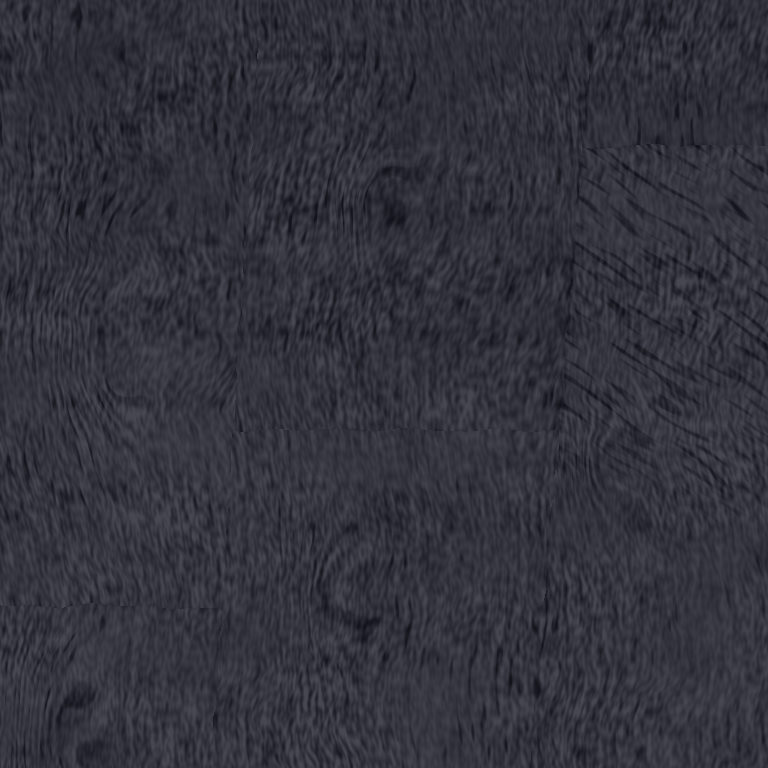
Give the GLSL for this texture, as a Shadertoy shader.

```glsl
// Dark blue-grey stained oak planks with fine grain, knots and saw marks.
#define MID_COLOR vec3(0.192, 0.193, 0.232)
#define GRAIN_FREQ vec2(118.0, 20.0)
#define FIBER_FREQ vec2(205.0, 75.0)
#define GRAIN_CONTRAST 0.085
#define FIBER_CONTRAST 0.105
#define PORE_DEPTH 0.075
#define CLOUD_CONTRAST 0.028
#define RING_FREQ 72.0
#define RING_CONTRAST 0.024
#define SAW_DEPTH 0.085
#define SEAM_WIDTH 0.003
#define KNOT_COUNT 5

const float TAU = 6.2831853;

float hash(vec2 p) {
    vec3 q = fract(p.xyx * vec3(0.1031, 0.1030, 0.0973));
    q += dot(q, q.yzx + 33.33);
    return fract((q.x + q.y) * q.z);
}

float cornerSlope(vec2 cell, vec2 offset) {
    float angle = TAU * hash(cell);
    return dot(vec2(cos(angle), sin(angle)), offset);
}

// Gradient noise, roughly -0.7 to 0.7
float noise(vec2 p) {
    vec2 i = floor(p), f = p - i;
    vec2 w = f * f * f * (f * (f * 6.0 - 15.0) + 10.0);
    vec2 e = vec2(1.0, 0.0);
    float low = mix(cornerSlope(i, f), cornerSlope(i + e.xy, f - e.xy), w.x);
    float high = mix(cornerSlope(i + e.yx, f - e.yx), cornerSlope(i + e.xx, f - e.xx), w.x);
    return mix(low, high, w.y);
}

// Knots: x = sideways push of the grain, y = ring zone, z = dark heart
vec3 knots(vec2 uv) {
    vec3 total = vec3(0.0);
    for (int k = 0; k < KNOT_COUNT; k++) {
        float id = float(k);
        vec2 center = fract(vec2(0.49, 0.73) + id * vec2(0.645, 0.83));
        float size = mix(0.7, 1.15, hash(vec2(id, 7.0)));
        vec2 d = (uv - center) / (size * vec2(0.055, 0.13));
        d += 0.3 * vec2(noise(uv * 13.0), noise(uv * 13.0 + 40.0));
        float r2 = dot(d, d);
        total += vec3(0.075 * size * exp(-r2), exp(-0.6 * r2), exp(-14.0 * r2));
    }
    return total;
}

void mainImage(out vec4 fragColor, in vec2 fragCoord) {
    vec2 uv = fragCoord / iResolution.y;

    // Plank layout: two leaning long seams and one butt joint per column
    float rough = 0.004 * noise(uv * vec2(20.0, 45.0));
    float leftSeam = uv.x - (0.275 + 0.065 * uv.y) + rough;
    float rightSeam = uv.x - (0.69 + 0.085 * uv.y) + rough;
    float column = step(0.0, leftSeam) + step(0.0, rightSeam);
    float jointHeight = 0.21 + 0.23 * column + 0.14 * max(column - 1.0, 0.0);
    float joint = uv.y - jointHeight + 2.0 * rough;
    float plank = 2.0 * column + step(0.0, joint);
    float plankHash = hash(vec2(plank, 3.0));
    vec2 shift = vec2(17.0, 29.0) * plank;

    // Grain coordinates: lean, slow drift, and ripples in some patches
    float rippled = smoothstep(-0.1, 0.4, noise(uv * vec2(3.0, 5.0) + shift + 70.0));
    vec2 g = uv;
    g.x += (plankHash - 0.5) * 0.16 * uv.y;
    g.x += 0.06 * noise(uv * vec2(2.2, 2.8) + shift);
    g.x += mix(0.005, 0.017, rippled) * noise(uv * vec2(7.0, 12.0) + shift);
    g.x += mix(0.001, 0.004, rippled) * noise(uv * vec2(24.0, 38.0));
    vec3 knot = knots(uv);
    vec2 bent = vec2(g.x + knot.x, g.y);

    // Long grain, short fibres, thin dark pores and growth rings
    float grain = noise(bent * GRAIN_FREQ + shift);
    float fiber = noise(g * FIBER_FREQ + shift);
    float pores = smoothstep(0.14, 0.46, noise(bent * vec2(128.0, 24.0) + shift + 60.0));
    float poreZone = smoothstep(-0.35, 0.45, noise(uv * vec2(7.0, 9.0) + shift + 33.0));
    float rings = sin(TAU * RING_FREQ * bent.x + 2.0 * noise(uv * 18.0));
    float relief = 0.95 + 0.9 * noise(uv * vec2(6.0, 9.0) + shift + 90.0);

    // Thin slanted saw cuts in patches of the lower right plank
    vec2 across = vec2(0.57, 0.82);
    vec2 marks = vec2(dot(uv, across), dot(uv, vec2(across.y, -across.x)));
    marks.x += 0.008 * noise(uv * 9.0);
    float saw = smoothstep(0.05, 0.42, noise(marks * vec2(125.0, 17.0)));
    float sawZone = step(3.5, plank) * (1.0 - step(4.5, plank));
    sawZone *= smoothstep(0.25, 0.5, uv.y + 0.3 * noise(uv * 5.0));

    // Broad stain, darker toward the top
    float cloud = noise(uv * vec2(3.0, 4.0) + 11.0) + 0.7 * noise(uv * vec2(11.0, 17.0) + 5.0);
    float tone = CLOUD_CONTRAST * cloud + 0.018 * (0.5 - uv.y) + 0.006 * (plankHash - 0.5);
    tone += relief * (GRAIN_CONTRAST * grain * (1.0 - 0.35 * sawZone) + FIBER_CONTRAST * fiber);
    tone -= PORE_DEPTH * (0.25 + poreZone) * pores * (1.0 - 0.5 * sawZone) - 0.010;
    tone += RING_CONTRAST * rings * min(knot.y, 1.0);
    tone -= SAW_DEPTH * (saw - 0.2) * sawZone;
    tone -= 0.045 * knot.z;

    // Worn seams and rough shade beside the right one
    float wear = smoothstep(-0.25, 0.45, noise(uv * vec2(45.0, 30.0)));
    vec3 gaps = abs(vec3(leftSeam, rightSeam, joint));
    vec3 lines = exp(-gaps * gaps / (SEAM_WIDTH * SEAM_WIDTH));
    tone -= wear * dot(lines, vec3(0.025, 0.07, 0.025));
    tone -= 0.04 * wear * exp(-gaps.y / 0.022);

    tone = clamp(tone, -0.12, 0.085);
    vec3 color = MID_COLOR + tone * vec3(1.0, 1.0, 1.06);
    fragColor = vec4(color, 1.0);
}
```
